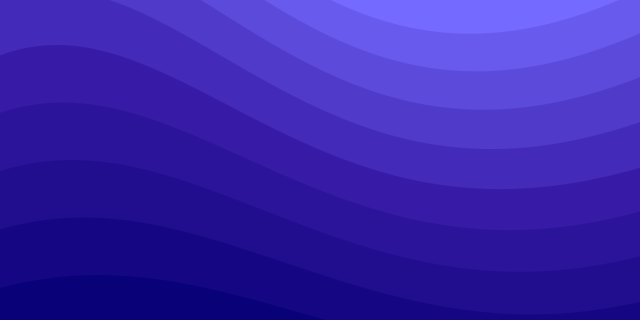
This background is drawn by a WebGL 2 fragment shader. Its source:

```glsl
#version 300 es
precision highp float;
// Ten flat violet-to-navy layers divided by nine flowing wave edges.
// Each edge is a skewed cosine running from a crest on the left to a trough
// on the right; the number of edges above a point picks its colour.
uniform vec2 u_resolution;
out vec4 outColor;

// Depth of a wave edge below the top; step 0 is the middle edge.
float waveEdge(float x, float j) {
    float rising = min(j, 0.0);
    float sinking = max(j, 0.0);
    vec2 crest = vec2(0.177 + 0.0156 * j + 0.0042 * j * j,
                      0.1406 + 0.1797 * j + 0.0081 * rising * rising);
    vec2 trough = vec2(1.5625 + 0.0286 * j + 0.0013 * j * j,
                       0.591 + 0.1266 * j + 0.0013 * j * j);
    float u = (x - crest.x) / (trough.x - crest.x);
    // Skew the phase: a tight crest and a broad trough
    float skew = 0.3 - 0.11 * u - 0.045 * sinking;
    float phase = u + skew * u * (1.0 - u);
    return mix(crest.y, trough.y, 0.5 - 0.5 * cos(3.14159 * phase));
}

// Light violet at level 0, indigo at level 5, navy at level 9
vec3 layerColor(float level) {
    vec3 violet = vec3(0.455, 0.416, 1.0);
    vec3 indigo = vec3(0.216, 0.102, 0.651);
    vec3 navy = vec3(0.036, 0.004, 0.467);
    vec3 upper = mix(violet, indigo, min(level / 5.0, 1.0));
    return mix(upper, navy, max(level - 5.0, 0.0) / 4.0);
}

void main() {
    // Two units wide, one unit high, measured down from the top
    vec2 uv = gl_FragCoord.xy / u_resolution;
    vec2 p = vec2(2.0 * uv.x, 1.0 - uv.y);

    // Sum the smooth coverage of every edge lying above this point
    float level = 0.0;
    for (int i = 0; i < 9; i++) {
        float below = p.y - waveEdge(p.x, float(i) - 4.0);
        level += clamp(below / fwidth(below) + 0.5, 0.0, 1.0);
    }
    outColor = vec4(layerColor(level), 1.0);
}
```
